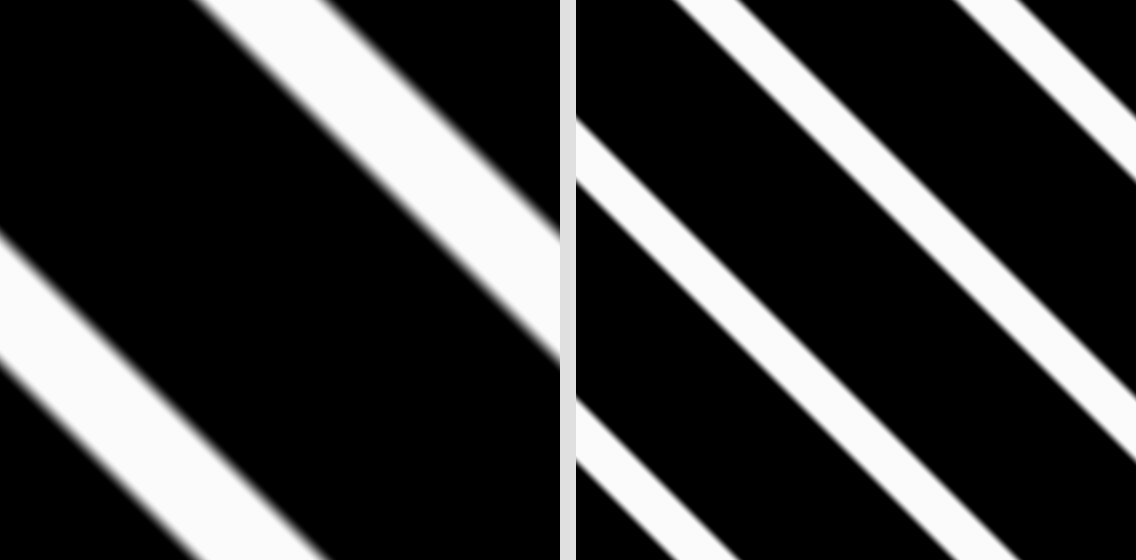
Left, the tile; right, the same tile 2 across and 2 down.
Write a three.js fragment shader that draws this pattern.

```glsl
varying vec2 vUv;

// Distance from the centre line of the nearest falling diagonal, measured along x
float diagonalDistance(vec2 p, float centre) {
  return abs(fract(p.x + p.y - centre + 0.5) - 0.5);
}

void main() {
  // One soft-edged stripe per tile, wrapping through the corners
  float stripe = 1.0 - smoothstep(0.0875, 0.1375, diagonalDistance(vUv, 0.467));

  vec3 black = vec3(0.0);
  vec3 white = vec3(0.985);
  gl_FragColor = vec4(mix(black, white, stripe), 1.0);
}
```
